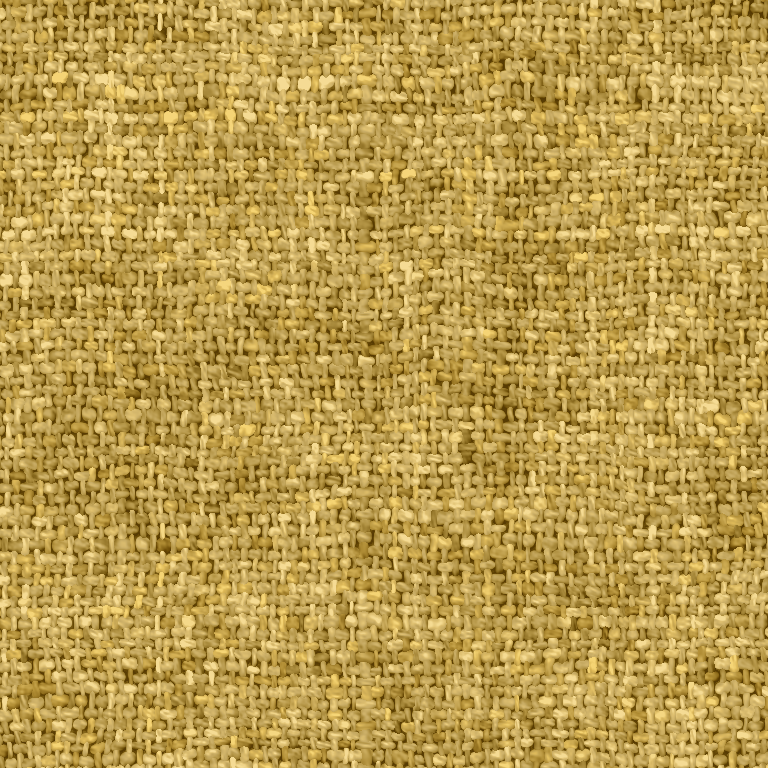
Give the GLSL for this texture, as a Shadertoy shader.

```glsl
const vec2 THREADS = vec2(75.0, 67.0);

const vec3 DEEP_GAP = vec3(0.34, 0.23, 0.01);
const vec3 SHADOW = vec3(0.43, 0.31, 0.03);
const vec3 BROWN = vec3(0.57, 0.45, 0.15);
const vec3 OCHRE = vec3(0.70, 0.58, 0.27);
const vec3 STRAW = vec3(0.79, 0.68, 0.40);
const vec3 WHEAT = vec3(0.87, 0.75, 0.44);
const vec3 CREAM = vec3(0.96, 0.86, 0.58);

float hash(vec2 p) {
    vec3 q = fract(vec3(p.xyx) * 0.1031);
    q += dot(q, q.yzx + 33.33);
    return fract((q.x + q.y) * q.z);
}

float noise(vec2 p) {
    vec2 i = floor(p), f = fract(p);
    f = f * f * (3.0 - 2.0 * f);
    return mix(mix(hash(i), hash(i + vec2(1, 0)), f.x),
               mix(hash(i + vec2(0, 1)), hash(i + vec2(1, 1)), f.x), f.y);
}

float ramp(float a, float b, float t) {
    return clamp((t - a) / (b - a), 0.0, 1.0);
}

vec3 yarnColor(float tone) {
    vec3 c = mix(DEEP_GAP, SHADOW, ramp(-0.10, 0.05, tone));
    c = mix(c, BROWN, ramp(0.05, 0.21, tone));
    c = mix(c, OCHRE, ramp(0.21, 0.43, tone));
    c = mix(c, STRAW, ramp(0.43, 0.64, tone));
    c = mix(c, WHEAT, ramp(0.64, 0.80, tone));
    return mix(c, CREAM, ramp(0.80, 0.95, tone));
}

// Uneven thread spacing and slow bending of the cloth
vec2 bendThreads(vec2 g) {
    vec2 bend = vec2(noise(g * vec2(0.12, 0.16)), noise(g * vec2(0.14, 0.12) + 40.0));
    vec2 spacing = vec2(noise(vec2(g.x * 0.6, 7.0)), noise(vec2(g.y * 0.6, 19.0)));
    vec2 wobble = vec2(noise(g * 0.8 + 61.0), noise(g * 0.8 + 83.0));
    return g + 0.8 * bend + 0.4 * spacing + 0.25 * wobble;
}

// Rounded yarn segment: 1 on the crown, 0 at the rim
float segmentHeight(vec2 d, vec2 halfSize) {
    vec2 q = abs(d) / halfSize;
    return 1.0 - q.x * q.x * mix(1.0, q.x, step(halfSize.y, halfSize.x))
               - q.y * q.y * mix(q.y, 1.0, step(halfSize.y, halfSize.x));
}

// Lasting brightness of one thread, with a few pale slubs
float threadTint(float index, float along, float seed) {
    float slub = smoothstep(0.86, 0.96, hash(vec2(index, seed)));
    float drift = noise(vec2(along * 0.12, index * 3.7 + seed)) - 0.5;
    return 0.14 * slub + 0.26 * drift;
}

// Fine strands running along the yarn with a slight twist
float strands(vec2 g, bool isWeft, float seed) {
    vec2 p = isWeft ? g : g.yx;
    float twist = p.y * 4.2 + p.x * 1.1;
    return noise(vec2(p.x * 1.7, twist) + seed * 31.0) - 0.5;
}

void mainImage(out vec4 fragColor, in vec2 fragCoord) {
    vec2 uv = fragCoord / iResolution.y;
    vec2 g = bendThreads(uv * THREADS);
    vec2 cell = floor(g);

    // Highest yarn segment among the neighbouring crossings
    float height = -1.0, tint = 0.0, seed = 0.0, light = 0.0;
    bool isWeft = true;
    for (int y = -1; y <= 1; y++) {
        for (int x = -1; x <= 1; x++) {
            vec2 id = cell + vec2(x, y);
            bool weft = mod(id.x + id.y, 2.0) < 0.5;
            float rnd = hash(id + 5.0);
            float fat = hash(id + 71.0);
            float lineFat = hash(weft ? vec2(id.y, 3.0) : vec2(id.x, 11.0));
            float across = 0.12 * (fat - 0.5) + 0.14 * (lineFat - 0.5);
            vec2 halfSize = weft ? vec2(0.80 + 0.26 * (rnd - 0.5), 0.51 + across)
                                 : vec2(0.37 + across, 0.88);
            vec2 jitter = 0.2 * (vec2(hash(id + 131.0), hash(id + 197.0)) - 0.5);
            vec2 d = g - id - 0.5 - jitter;
            float h = segmentHeight(d, halfSize) * (weft ? 1.0 : 0.86);
            if (h > height) {
                height = h;
                isWeft = weft;
                seed = rnd;
                light = dot(d / halfSize, vec2(-0.05, 0.11));
                tint = 0.36 * (hash(id + 311.0) - 0.5)
                     + (weft ? threadTint(id.y, g.x, 23.0) : threadTint(id.x, g.y, 47.0));
            }
        }
    }

    // Crown shading, fibre texture and broad mottling
    float body = smoothstep(-0.12, 0.25, height);
    float crown = 0.36 * body + 0.34 * max(height, 0.0);
    float fibre = 0.48 * strands(g, isWeft, seed);
    float grain = 0.20 * (noise(g * 3.6 + 300.0) - 0.5);
    float mottle = 0.16 * (noise(uv * 9.0) - 0.5) + 0.10 * (noise(uv * 27.0) - 0.5);
    float tone = crown - 0.02 + (tint + fibre + light) * mix(0.35, 1.0, body) + grain + mottle;

    // Some segments carry a richer golden dye
    float dye = smoothstep(0.55, 1.0, hash(vec2(seed * 91.0, 4.0))) * body;
    vec3 color = yarnColor(tone) * mix(vec3(1.0), vec3(1.0, 0.95, 0.66), 0.65 * dye);
    fragColor = vec4(color, 1.0);
}
```
